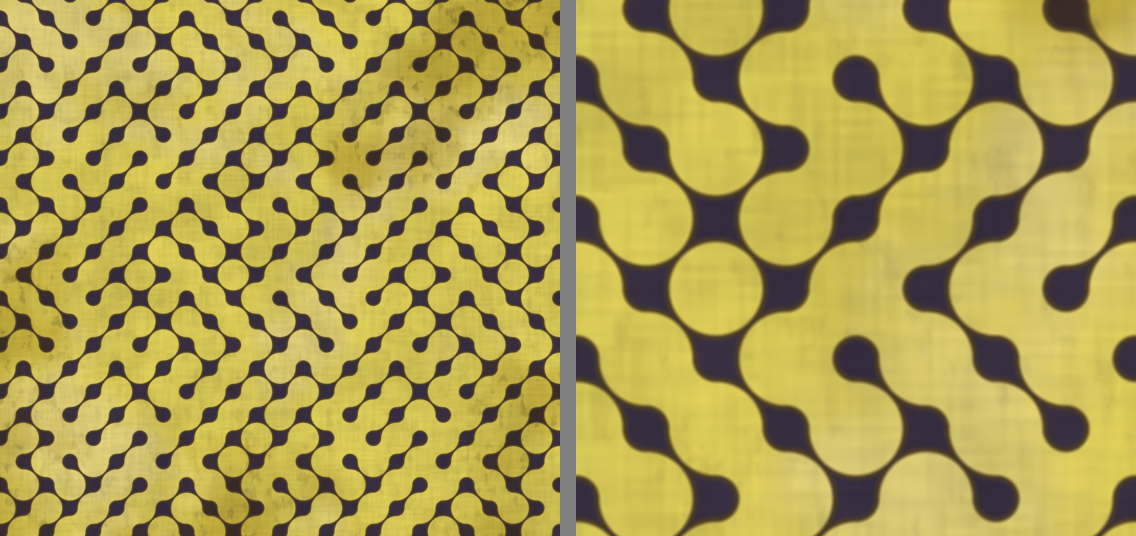
Left: the whole. Right: its middle third, enlarged.
Write a Shadertoy shader that draws this pattern.

```glsl
const float CELLS_ACROSS = 24.0;
const float REPEAT = 12.0;
const float DOT_RADIUS = 1.0 / 3.0;

const vec3 GOLD = vec3(0.825, 0.765, 0.33);
const vec3 PALE_GOLD = vec3(0.84, 0.78, 0.47);
const vec3 OLIVE = vec3(0.70, 0.61, 0.19);
const vec3 PURPLE = vec3(0.21, 0.18, 0.27);
const vec3 BROWN = vec3(0.22, 0.17, 0.15);
const vec3 RIM = vec3(0.30, 0.24, 0.14);

float hash(vec2 p) {
    return fract(sin(dot(p, vec2(127.1, 311.7))) * 43758.5453);
}

float noise(vec2 p) {
    vec2 i = floor(p), f = fract(p);
    f = f * f * (3.0 - 2.0 * f);
    float low = mix(hash(i), hash(i + vec2(1, 0)), f.x);
    float high = mix(hash(i + vec2(0, 1)), hash(i + vec2(1, 1)), f.x);
    return mix(low, high, f.y);
}

float fbm(vec2 p) {
    float sum = 0.0, amplitude = 0.5;
    for (int i = 0; i < 5; i++) {
        sum += amplitude * noise(p);
        p = mat2(1.6, 1.2, -1.2, 1.6) * p + 7.3;
        amplitude *= 0.5;
    }
    return sum / 0.97;
}

bool darkAtLowerLeft(vec2 cell) {
    return mod(cell.x + cell.y, 2.0) < 0.5;
}

// Random choice: do the two dark corners of this cell merge?
bool randomJoin(vec2 cell) {
    float chance = darkAtLowerLeft(cell) ? 0.5 : 0.46;
    return hash(mod(cell, REPEAT) + 3.0) < chance;
}

// Adds a link wherever a dark dot would otherwise stand alone
bool isJoined(vec2 cell) {
    bool lonely = darkAtLowerLeft(cell)
        && !randomJoin(cell - vec2(1, 0))
        && !randomJoin(cell - vec2(0, 1))
        && !randomJoin(cell - vec2(1, 1));
    return lonely || randomJoin(cell);
}

// Signed distance in cells, positive on the gold side
float trailDistance(vec2 p) {
    vec2 cell = floor(p), f = fract(p);
    if (!darkAtLowerLeft(cell)) f.x = 1.0 - f.x;
    float toDark = min(length(f), length(f - 1.0));
    float toGold = min(length(f - vec2(1, 0)), length(f - vec2(0, 1)));
    return isJoined(cell) ? 1.0 - DOT_RADIUS - toGold : toDark - DOT_RADIUS;
}

// Fine crossed threads, centred on zero
float weave(vec2 uv) {
    float warp = noise(uv * vec2(250.0, 28.0));
    float weft = noise(uv * vec2(32.0, 230.0) + 40.0);
    return warp + weft - 1.0;
}

void mainImage(out vec4 fragColor, in vec2 fragCoord) {
    vec2 uv = fragCoord / iResolution.x;
    float d = trailDistance(uv * CELLS_ACROSS - vec2(0.0, 0.19));

    // Worn cloth: broad stains, faded areas and small specks
    float stain = smoothstep(0.48, 0.76, fbm(uv * 4.5 + 2.0));
    float faded = smoothstep(0.50, 0.74, fbm(uv * 5.5 + 17.0));
    float specks = smoothstep(0.55, 0.80, fbm(uv * vec2(75.0, 50.0)));
    float shade = 1.0 + 0.05 * weave(uv) + 0.16 * (fbm(uv * 14.0 + 31.0) - 0.5);

    vec3 gold = mix(GOLD, PALE_GOLD, 0.9 * faded);
    gold = mix(gold, OLIVE, 0.75 * stain);
    gold *= shade * (1.0 - specks * (0.05 + 0.15 * stain));

    // Dark trails with a warm rim
    vec3 dark = mix(PURPLE, BROWN, clamp(0.2 + stain, 0.0, 1.0)) * shade;
    dark = mix(dark, RIM, 1.0 - smoothstep(0.02, 0.11, -d));

    float pixel = CELLS_ACROSS / iResolution.x;
    float softness = max(0.04, 0.75 * pixel);
    float cover = smoothstep(-softness, softness, d);
    fragColor = vec4(mix(dark, gold, cover), 1.0);
}
```
